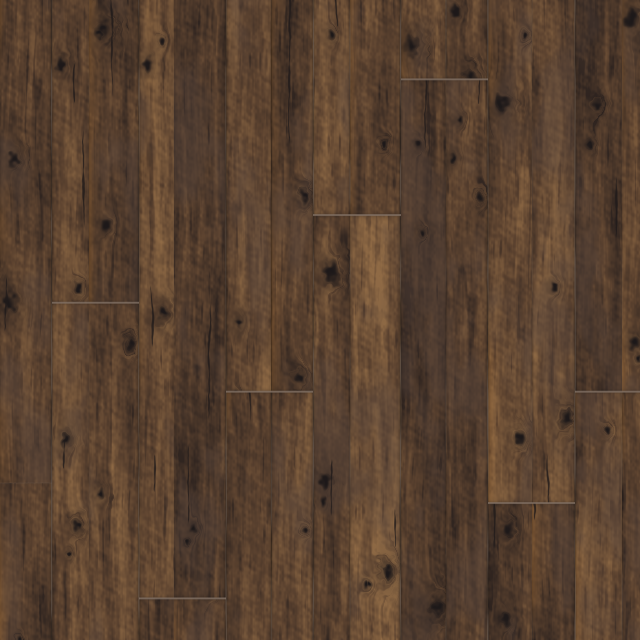
Reproduce this texture procedurally as a Shadertoy shader.

```glsl
// Dark oak floor: eight columns of long planks, each made of two strips, with staggered butt joints.
// Every strip gets its own tone, stretched-noise grain, knots that bend the grain, cracks and
// golden edges; thin grey bevels and dark grooves separate the planks.

const float PLANK_WIDTH = 0.1363;
const float FIRST_SEAM = 0.0807;
const float SEAM_HALF = 0.0006;
const float JOINT_HALF = 0.0011;
const float TONE_BIAS = 0.08;
const int KNOTS = 3;
const int CRACKS = 2;

const vec3 DARK_WOOD = vec3(0.19, 0.145, 0.125);
const vec3 MID_WOOD = vec3(0.36, 0.26, 0.185);
const vec3 LIGHT_WOOD = vec3(0.56, 0.415, 0.27);
const vec3 GREY_WOOD = vec3(0.33, 0.26, 0.225);
const vec3 GOLD_WOOD = vec3(0.57, 0.38, 0.19);
const vec3 CRACK_COLOR = vec3(0.12, 0.10, 0.10);
const vec3 BEVEL_COLOR = vec3(0.54, 0.47, 0.42);

// Per column: joint height, split between strips, and tones
// (upper left, upper right, lower left, lower right).
const float JOINT[8] = float[8](0.245, 0.527, 0.065, 0.388, 0.664, 0.876, 0.214, 0.388);
const float SPLIT[8] = float[8](0.40, 0.43, 0.40, 0.52, 0.42, 0.52, 0.51, 0.54);
const vec4 TONE[8] = vec4[8](
    vec4(0.42, 0.40, 0.35, 0.33), vec4(0.42, 0.30, 0.54, 0.45),
    vec4(0.62, 0.25, 0.35, 0.30), vec4(0.50, 0.28, 0.54, 0.50),
    vec4(0.50, 0.52, 0.34, 0.68), vec4(0.54, 0.46, 0.22, 0.42),
    vec4(0.47, 0.46, 0.36, 0.35), vec4(0.20, 0.40, 0.50, 0.50));

float hash(vec2 p) {
    vec3 q = fract(vec3(p.xyx) * 0.1031);
    q += dot(q, q.yzx + 33.33);
    return fract((q.x + q.y) * q.z);
}

float noise(vec2 p) {
    vec2 i = floor(p), f = fract(p);
    f = f * f * (3.0 - 2.0 * f);
    return mix(mix(hash(i), hash(i + vec2(1, 0)), f.x),
               mix(hash(i + vec2(0, 1)), hash(i + vec2(1, 1)), f.x), f.y);
}

float fbm(vec2 p) {
    float sum = 0.0, amp = 0.5;
    for (int i = 0; i < 4; i++) {
        sum += amp * noise(p);
        p = p * 2.03 + 7.1;
        amp *= 0.55;
    }
    return sum / 1.01;
}

// Antialiased line of given half width; d is the distance to its centre.
float line(float d, float halfWidth, float px) {
    return 1.0 - smoothstep(halfWidth - 0.5 * px, halfWidth + px, abs(d));
}

void mainImage(out vec4 fragColor, in vec2 fragCoord) {
    vec2 uv = fragCoord / iResolution.xy;
    float px = 1.0 / min(iResolution.x, iResolution.y);

    // Column, strip and plank that hold this point
    float across = (uv.x - FIRST_SEAM) / PLANK_WIDTH + 1.0;
    float column = floor(across);
    int c = clamp(int(column), 0, 7);
    float f = across - column;
    float split = SPLIT[c];
    bool right = f > split, upper = uv.y > JOINT[c];
    float id = column * 4.0 + (right ? 2.0 : 0.0) + (upper ? 1.0 : 0.0);
    float x = (right ? f - split : f) * PLANK_WIDTH;
    float width = (right ? 1.0 - split : split) * PLANK_WIDTH;
    vec2 shift = vec2(id * 17.3, id * 9.7);
    vec4 tones = TONE[c];
    vec2 pair = upper ? tones.xy : tones.zw;
    float tone = (right ? pair.y : pair.x) + TONE_BIAS;

    // Knots: dark cores with grain bent into rings around them
    float grainX = x + 0.010 * (noise(vec2(x * 18.0, uv.y * 5.0) + shift) - 0.5);
    float knot = 0.0;
    for (int i = 0; i < KNOTS; i++) {
        vec2 key = vec2(id + 3.0, float(i) * 7.0 + 11.0);
        vec2 center = vec2(width * mix(0.15, 0.85, hash(key)), hash(key + 31.0));
        float size = mix(0.004, 0.013, pow(hash(key + 57.0), 2.0));
        vec2 q = (vec2(x, uv.y) - center) / (size * vec2(1.0, 1.35));
        q += 0.9 * (vec2(noise(uv * 130.0 + key), noise(uv * 130.0 - key + 80.0)) - 0.5);
        float r = length(q);
        grainX = mix(grainX, r * size, exp(-0.22 * r * r));
        knot = max(knot, 0.75 * smoothstep(1.3, 0.2, r) + 0.28 * exp(-0.25 * r * r));
    }

    // Grain, from broad bands to fine pores and cross flecks
    float broad = fbm(vec2(x * 22.0, uv.y * 4.0) + shift);
    float grain = fbm(vec2(grainX * 85.0, uv.y * 5.0) + shift);
    float fine = noise(vec2(grainX * 260.0, uv.y * 32.0) + shift);
    float fleck = noise(vec2(x * 65.0, uv.y * 150.0 + x * 90.0) + shift);
    float speck = noise(uv * vec2(290.0, 190.0));
    tone += 0.60 * (broad - 0.5) + 0.65 * (grain - 0.5) + 0.20 * (fine - 0.5);
    tone += 0.17 * (fleck - 0.5) + 0.16 * (speck - 0.5);
    tone -= 0.22 * smoothstep(0.72, 0.95, noise(vec2(grainX * 190.0, uv.y * 22.0) + shift + 40.0));

    vec3 color = mix(DARK_WOOD, MID_WOOD, clamp(tone * 2.0, 0.0, 1.0));
    color = mix(color, LIGHT_WOOD, clamp(tone * 2.0 - 1.0, 0.0, 1.0));
    color = mix(color, GREY_WOOD, 0.45 * smoothstep(0.5, 0.75, fbm(uv * vec2(16.0, 7.0) + shift + 5.0)));

    // Golden sapwood along some strip edges
    float gold = step(0.5, hash(vec2(id, 91.0))) * exp(-x / 0.008);
    color = mix(color, GOLD_WOOD, 0.5 * gold * smoothstep(0.25, 0.7, noise(vec2(x * 60.0, uv.y * 6.0) + shift)));
    color = mix(color, CRACK_COLOR, knot);

    // Wandering, tapered cracks
    for (int i = 0; i < CRACKS; i++) {
        vec2 key = vec2(id + 40.0, float(i) * 5.0 + 3.0);
        float along = (uv.y - hash(key)) / mix(0.02, 0.10, hash(key + 13.0));
        float taper = max(0.0, 1.0 - along * along) * step(0.35, hash(key + 71.0));
        float path = width * mix(0.06, 0.9, hash(key + 29.0)) + 0.007 * (fbm(vec2(uv.y * 22.0, id)) - 0.5);
        float thickness = 0.0017 * taper * noise(vec2(uv.y * 60.0, id));
        color = mix(color, CRACK_COLOR, 0.8 * smoothstep(0.0, 0.3, taper) * line(x - path, thickness, px));
    }

    // Strip split, plank seams and butt joints: dark groove, then a worn pale bevel
    float wear = smoothstep(0.25, 0.75, noise(vec2(column * 13.0, uv.y * 14.0)));
    float inner = (f - split) * PLANK_WIDTH;
    float seam = min(f, 1.0 - f) * PLANK_WIDTH;
    float joint = uv.y - JOINT[c];
    float strength = hash(vec2(column + 5.0, upper ? 2.0 : 8.0));
    float jointStrength = column < 0.5 ? 0.1 : 0.75;
    color *= 1.0 - 0.45 * strength * exp(-abs(inner) / 0.0014);
    color *= 1.0 - 0.50 * exp(-seam / 0.0016);
    color *= 1.0 - 0.50 * jointStrength * exp(-abs(joint) / 0.002);
    color = mix(color, BEVEL_COLOR, 0.35 * strength * wear * line(inner, SEAM_HALF, px));
    color = mix(color, BEVEL_COLOR, (0.12 + 0.38 * wear) * line(seam, SEAM_HALF, px));
    color = mix(color, BEVEL_COLOR, jointStrength * line(joint, JOINT_HALF, px));

    fragColor = vec4(color, 1.0);
}
```
